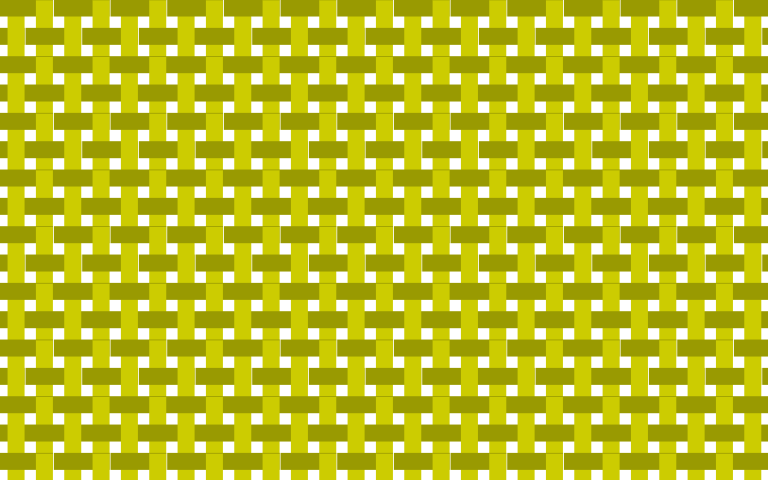
Give the GLSL for this pattern, as a WebGL 1 fragment shader.

```glsl
precision highp float;
// Plain weave of flat ribbons: light vertical strands pass over and under
// dark horizontal ones on white. Each crossing is one cell of a square grid;
// cell parity picks the upper strand, and fine seams break some crossings.

#define ROWS 16.94                  // strand pitches in the canvas height
#define GRID_SHIFT vec2(0.567, 0.283) // first crossing, from the top left
#define HALF_WIDTH 0.30             // half strand width, in pitches
#define SEAM_WIDTH 0.028            // hairline above alternate rows
#define SLIT_WIDTH 0.034            // white slit beside some crossings
#define SLIT_CHANCE 0.85            // share of slits in the affected rows
#define LIGHT_COLOR vec3(0.80, 0.80, 0.005)
#define DARK_COLOR vec3(0.60, 0.605, 0.005)
#define GROUND_COLOR vec3(1.0)

uniform vec2 u_resolution;

float hash(vec2 p) {
  return fract(sin(dot(p, vec2(127.1, 311.7))) * 43758.5453);
}

// Share of a pixel of the given size at x that lies between lo and hi.
float coverage(float x, float lo, float hi, float pixel) {
  float overlap = min(x + 0.5 * pixel, hi) - max(x - 0.5 * pixel, lo);
  return clamp(overlap / pixel, 0.0, 1.0);
}

void main() {
  // Grid coordinates: crossings at integers, rows counted from the top.
  float pixel = ROWS / u_resolution.y;
  vec2 fromTop = vec2(gl_FragCoord.x, u_resolution.y - gl_FragCoord.y);
  vec2 grid = fromTop * pixel - GRID_SHIFT;
  vec2 cell = floor(grid + 0.5);
  vec2 local = grid - cell;

  float column = coverage(local.x, -HALF_WIDTH, HALF_WIDTH, pixel);
  float row = coverage(local.y, -HALF_WIDTH, HALF_WIDTH, pixel);
  bool columnOnTop = mod(cell.x + cell.y, 2.0) > 0.5;

  vec3 color = GROUND_COLOR;
  if (columnOnTop) {
    // Slits recur in every other pair of rows.
    float rowPair = floor(cell.y * 0.5);
    float slitted = step(mod(rowPair, 2.0), 0.5) * step(hash(cell), SLIT_CHANCE);
    float slit = coverage(local.x, HALF_WIDTH, HALF_WIDTH + SLIT_WIDTH, pixel);
    color = mix(color, DARK_COLOR, row * (1.0 - slit * slitted));
    color = mix(color, LIGHT_COLOR, column);

    // Dark hairline where the light strand meets an even row.
    float evenRow = step(mod(cell.y, 2.0), 0.5);
    float seam = coverage(local.y, -HALF_WIDTH, SEAM_WIDTH - HALF_WIDTH, pixel);
    color = mix(color, DARK_COLOR, seam * evenRow * column);
  } else {
    color = mix(color, LIGHT_COLOR, column);
    color = mix(color, DARK_COLOR, row);
  }
  gl_FragColor = vec4(color, 1.0);
}
```
